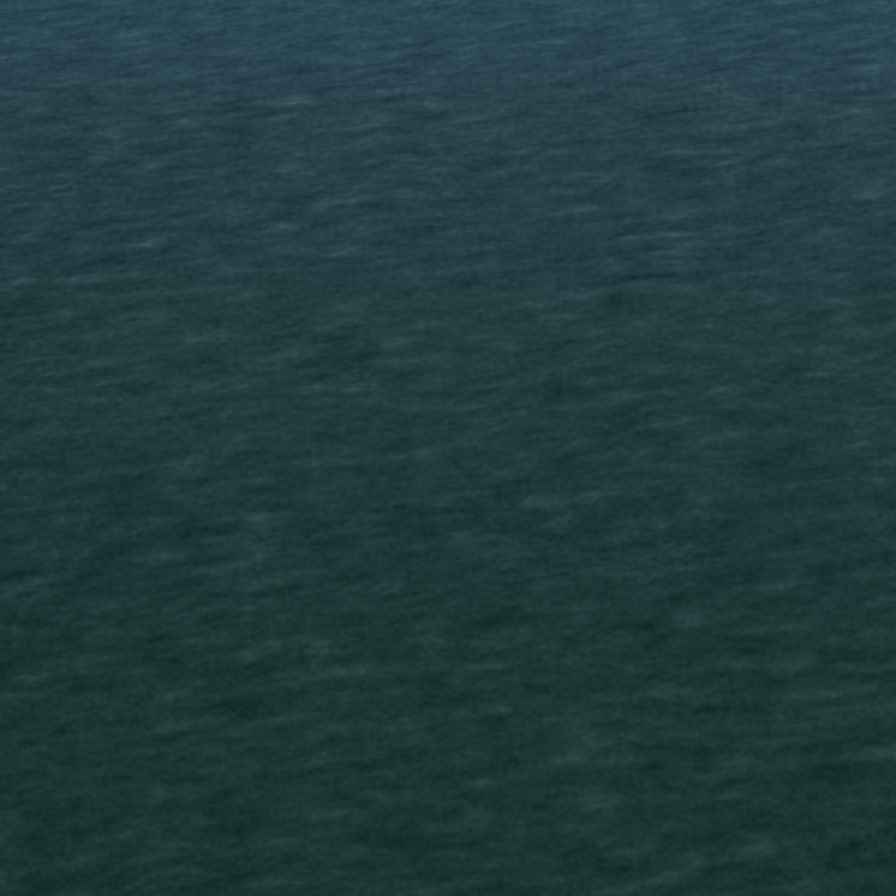
Reproduce this texture procedurally as a WebGL 2 fragment shader.

```glsl
#version 300 es
precision highp float;

uniform vec2 u_resolution;
out vec4 fragColor;

// Water colours from the near edge to the far edge
const vec3 NEAR_GREEN = vec3(0.112, 0.212, 0.199);
const vec3 DEEP_GREEN = vec3(0.120, 0.221, 0.215);
const vec3 TEAL       = vec3(0.138, 0.240, 0.250);
const vec3 SLATE      = vec3(0.152, 0.255, 0.283);
const vec3 FAR_BLUE   = vec3(0.175, 0.286, 0.331);
const vec3 CREST_TINT = vec3(0.92, 1.00, 1.00);

const float HORIZON        = 2.7;    // height of the vanishing line
const float WAVE_TILT      = 0.11;   // rise of the crests to the right
const float WAVE_CONTRAST  = 0.045;
const float GRAIN_CONTRAST = 0.032;
const float PATCH_CONTRAST = 0.012;
const float GLINT_STRENGTH = 0.015;
const vec2  SWELL_FREQ  = vec2(10.0, 40.0);
const vec2  CHOP_FREQ   = vec2(22.0, 66.0);
const vec2  RIPPLE_FREQ = vec2(56.0, 112.0);
const vec2  GRAIN_FREQ  = vec2(150.0, 185.0);

// Integer hash giving two values in -1..1
vec2 hash2(vec2 cell) {
    uvec2 v = uvec2(ivec2(cell)) * 1664525u + 1013904223u;
    v.x += v.y * 1664525u;
    v.y += v.x * 1664525u;
    v ^= v >> 16u;
    v.x += v.y * 1664525u;
    v.y += v.x * 1664525u;
    v ^= v >> 16u;
    return vec2(v & 65535u) / 32767.5 - 1.0;
}

float gradientNoise(vec2 p) {
    vec2 i = floor(p), f = p - i;
    vec2 u = f * f * f * (f * (f * 6.0 - 15.0) + 10.0);
    vec2 e = vec2(0.0, 1.0);
    float a = dot(hash2(i), f);
    float b = dot(hash2(i + e.yx), f - e.yx);
    float c = dot(hash2(i + e.xy), f - e.xy);
    float d = dot(hash2(i + e.yy), f - e.yy);
    return mix(mix(a, b, u.x), mix(c, d, u.x), u.y);
}

// Screen position, sheared along the crests, laid onto a receding plane
vec2 toWaterPlane(vec2 uv) {
    float across = uv.x - 0.5;
    float stretch = HORIZON / (HORIZON - uv.y + WAVE_TILT * across);
    return vec2(across * stretch, HORIZON * stretch);
}

vec3 depthColour(float y) {
    vec3 colour = mix(NEAR_GREEN, DEEP_GREEN, smoothstep(0.0, 0.38, y));
    colour = mix(colour, TEAL, smoothstep(0.32, 0.64, y));
    colour = mix(colour, SLATE, smoothstep(0.58, 0.84, y));
    return mix(colour, FAR_BLUE, smoothstep(0.78, 1.02, y));
}

// Layered waves with slightly brighter, narrower crests
float waveHeight(vec2 p) {
    vec2 bend = vec2(gradientNoise(p * 7.0 + 31.0), gradientNoise(p * vec2(6.0, 11.0) + 57.0));
    p += bend * vec2(0.03, 0.014);
    float swell = gradientNoise(p * SWELL_FREQ);
    float chop = gradientNoise(p * CHOP_FREQ + vec2(13.0, 71.0));
    float ripple = gradientNoise(p * RIPPLE_FREQ + vec2(91.0, 17.0));
    float vigour = 1.0 + 0.5 * gradientNoise(p * vec2(4.0, 6.0) + 83.0);
    float height = (swell + 0.85 * chop) * vigour + 0.65 * ripple;
    return height + 0.5 * height * abs(height) + 0.25 * (height * height - 0.1);
}

// Sparse pale flecks on the tallest short crests
float glints(vec2 p) {
    float fleck = gradientNoise(p * vec2(20.0, 75.0) + vec2(7.0, 43.0));
    float cluster = gradientNoise(p * 6.0 + 19.0);
    return smoothstep(0.28, 0.62, fleck) * smoothstep(0.0, 0.35, cluster);
}

void main() {
    vec2 uv = gl_FragCoord.xy / u_resolution;
    vec2 plane = toWaterPlane(uv);

    // Broad tone, with wandering patches and a darker left edge
    float drift = gradientNoise(uv * vec2(2.5, 3.5) + 5.0);
    vec3 colour = depthColour(uv.y + 0.06 * drift);
    colour += PATCH_CONTRAST * gradientNoise(uv * vec2(5.0, 8.0) + 23.0);
    colour -= 0.006 * (1.0 - smoothstep(0.0, 0.3, uv.x));

    // Waves, flecks and fine surface grain
    float light = WAVE_CONTRAST * waveHeight(plane);
    light += GLINT_STRENGTH * glints(plane);
    light += GRAIN_CONTRAST * gradientNoise(uv * GRAIN_FREQ);
    colour += light * CREST_TINT;

    fragColor = vec4(clamp(colour, 0.0, 1.0), 1.0);
}
```
